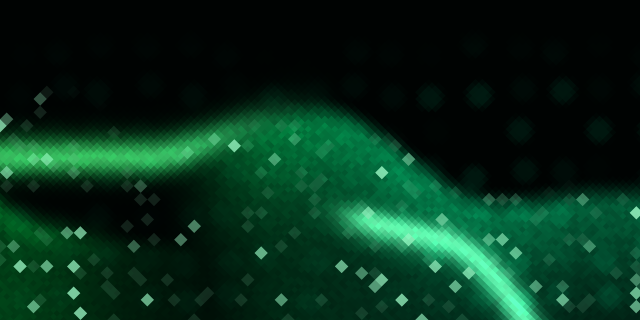
A WebGL 2 fragment shader for this background:

```glsl
#version 300 es
precision highp float;
// Glowing green ribbons over black, seen through a mosaic of small diamonds.
// Soft ribbons and a misty body are sampled once per diamond cell, then
// hashed sparks and faint bokeh are scattered over them.

uniform vec2 u_resolution;
out vec4 fragColor;

const float CELL = 0.0148;          // diamond side, in canvas heights
const float SPARK_CELL = 2.0 * CELL;
const float BOKEH_CELL = 0.13;
const float SPARK_DENSITY = 0.045;
const float FAINT_DENSITY = 0.12;
const float GRAIN = 0.22;           // brightness variation between cells
const int SAMPLES = 3;              // antialiasing samples per axis

const vec3 NIGHT = vec3(0.0, 0.012, 0.008);
const vec3 LEAF = vec3(0.0, 0.47, 0.16);
const vec3 TEAL = vec3(0.01, 0.50, 0.30);
const vec3 LEAF_LIGHT = vec3(0.22, 0.27, 0.21);
const vec3 MINT_LIGHT = vec3(0.38, 0.48, 0.40);
const vec3 SPARK = vec3(0.60, 0.96, 0.76);
const vec3 BOKEH = vec3(0.0, 0.10, 0.065);

const mat2 DIAMOND = mat2(0.7071, 0.7071, -0.7071, 0.7071);

float hash(vec2 p) {
    vec3 q = fract(vec3(p.xyx) * 0.1031);
    q += dot(q, q.yzx + 33.33);
    return fract((q.x + q.y) * q.z);
}

float gauss(float d, float width) {
    return exp(-d * d / (width * width));
}

// Centre of the rotated square cell that holds p.
vec2 cellCentre(vec2 p, float size) {
    return (floor(DIAMOND * p / size) + 0.5) * size * DIAMOND;
}

// Upper outline of the green body: rises to a crest, then drops to the right.
float crest(float x) {
    return 0.515 + 0.15 * smoothstep(0.45, 1.0, x)
         - 0.285 * smoothstep(1.0, 1.55, x) + 0.03 * smoothstep(1.6, 1.85, x);
}

// Misty body, brightest just below its outline.
float body(vec2 p) {
    float depth = crest(p.x) - p.y;
    float mist = mix(0.3, 1.0, gauss(max(depth, 0.0), 0.27));
    float side = smoothstep(0.48, 0.95, p.x) * (1.0 - 0.3 * smoothstep(1.25, 1.9, p.x));
    return smoothstep(-0.04, 0.07, depth) * mist * side;
}

// Broad ribbon that enters at the left and melts into the crest.
float upperRibbon(vec2 p) {
    float d = p.y - crest(p.x) + 0.008;
    return gauss(d, d > 0.0 ? 0.068 : 0.06) * (1.0 - smoothstep(0.5, 1.12, p.x));
}

// Bright ribbon that bends down towards the lower edge.
float lowerRibbon(vec2 p) {
    float bend = max(p.x - 1.38, 0.0);
    float y = 0.335 - 0.24 * (p.x - 1.04) - 2.8 * bend * bend;
    float slope = -0.24 - 5.6 * bend;
    float d = (p.y - y) / sqrt(1.0 + slope * slope);
    return gauss(d, d > 0.0 ? 0.05 : 0.065) * smoothstep(0.94, 1.18, p.x);
}

// Dim wisp and haze in the lower left corner.
float cornerHaze(vec2 p) {
    float d = p.y - 0.25 - 0.1 * exp(-9.0 * p.x);
    float wisp = 0.5 * gauss(d, 0.045) * (1.0 - smoothstep(0.05, 0.45, p.x));
    float haze = smoothstep(0.03, -0.05, d) * mix(0.13, 0.5, gauss(p.x, 0.32));
    return wisp + haze * (1.0 - smoothstep(0.5, 0.95, p.x));
}

// Faint round blobs, more visible towards the right.
float bokeh(vec2 p) {
    vec2 id = floor(p / BOKEH_CELL);
    vec2 jitter = vec2(hash(id + 7.0), hash(id + 19.0)) - 0.5;
    float d = length(p / BOKEH_CELL - id - 0.5 - 0.35 * jitter);
    float strength = hash(id + 31.0) * mix(0.35, 1.0, smoothstep(0.9, 1.7, p.x));
    return smoothstep(0.42, 0.15, d) * strength * smoothstep(0.95, 0.7, p.y);
}

// Opacity of diamond sparks: a few strong ones among many faint ones.
float sparks(vec2 p) {
    vec2 c = cellCentre(p, SPARK_CELL);
    vec2 id = floor(DIAMOND * p / SPARK_CELL);
    float pick = hash(id + 113.0);
    float strong = step(pick, SPARK_DENSITY) * mix(0.25, 0.85, hash(id + 41.0));
    float faint = step(pick, FAINT_DENSITY) * 0.12;
    float ceiling = crest(c.x) + 0.2 * (1.0 - smoothstep(0.1, 0.6, c.x));
    return max(strong, faint) * smoothstep(0.04, -0.06, c.y - ceiling);
}

vec3 scene(vec2 p) {
    vec2 c = cellCentre(p, CELL);
    float upper = upperRibbon(c);
    float lower = lowerRibbon(c);
    vec3 green = mix(LEAF, TEAL, smoothstep(0.2, 1.5, c.x));
    float grain = 1.0 + GRAIN * (hash(floor(DIAMOND * p / CELL) + 57.0) - 0.5);
    float glow = max(body(c), cornerHaze(c));
    glow = 1.0 - (1.0 - min(glow, 1.0)) * (1.0 - upper) * (1.0 - lower);
    vec3 color = NIGHT + green * glow * grain + BOKEH * bokeh(c);
    color += LEAF_LIGHT * upper * upper + MINT_LIGHT * lower * lower;
    return mix(color, SPARK, sparks(p));
}

void main() {
    vec3 sum = vec3(0.0);
    for (int i = 0; i < SAMPLES * SAMPLES; i++) {
        vec2 offset = (vec2(i % SAMPLES, i / SAMPLES) + 0.5) / float(SAMPLES) - 0.5;
        sum += scene((gl_FragCoord.xy + offset) / u_resolution.y);
    }
    fragColor = vec4(sum / float(SAMPLES * SAMPLES), 1.0);
}
```
